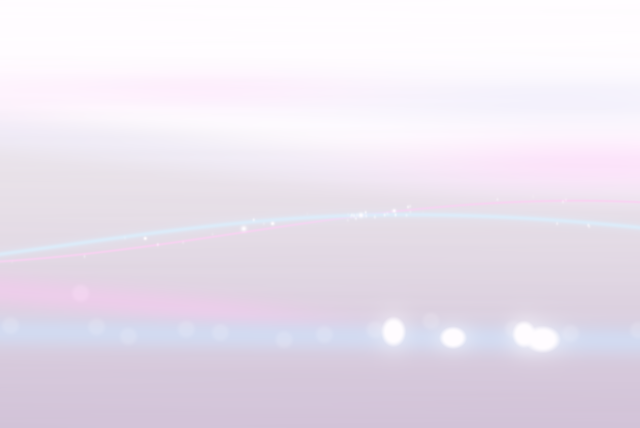
Reproduce this background procedurally as a Shadertoy shader.

```glsl
// A pale lavender backdrop: white mist above, two fine crossing ribbons,
// and soft bands with glowing lights below. Built from gradients, Gaussian
// glows, cosine curves and horizontally stretched gradient noise.

const vec3 WHITE       = vec3(1.0, 0.99, 1.0);
const vec3 GROUND_LOW  = vec3(0.82, 0.76, 0.845);
const vec3 GROUND_HIGH = vec3(0.915, 0.89, 0.915);
const vec3 LAVENDER    = vec3(0.93, 0.92, 0.98);
const vec3 BLUSH       = vec3(0.99, 0.88, 0.98);
const vec3 BAND_PINK   = vec3(0.94, 0.80, 0.925);
const vec3 BAND_BLUE   = vec3(0.82, 0.86, 0.95);
const vec3 LINE_BLUE   = vec3(0.86, 0.93, 0.985);
const vec3 LINE_PINK   = vec3(0.98, 0.82, 0.95);

const float BLUE_WIDTH = 0.0055;
const float PINK_WIDTH = 0.0032;
const int   SPARKS     = 40;
const int   FAINT_DISCS = 12;

// Lights: centre and radii in canvas fractions
const vec4 LIGHTS[4] = vec4[4](
    vec4(0.615, 0.225, 0.021, 0.038), vec4(0.708, 0.211, 0.023, 0.028),
    vec4(0.819, 0.219, 0.020, 0.034), vec4(0.848, 0.207, 0.030, 0.034));

// Bright sparks: x, height above the blue ribbon, radius
const vec3 GLINTS[5] = vec3[5](
    vec3(0.381, -0.014, 0.0065), vec3(0.426, -0.008, 0.0045),
    vec3(0.564, 0.0, 0.0060), vec3(0.616, 0.009, 0.0045),
    vec3(0.227, -0.010, 0.0040));

float hash(float n) { return fract(sin(n * 91.345) * 4375.85); }

vec2 gradient(vec2 cell) {
    float a = 6.2832 * hash(dot(cell, vec2(1.37, 7.91)));
    return vec2(cos(a), sin(a));
}

float gradientNoise(vec2 p) {
    vec2 i = floor(p), f = fract(p);
    vec2 u = f * f * f * (f * (f * 6.0 - 15.0) + 10.0);
    vec2 e = vec2(1.0, 0.0);
    float low  = mix(dot(gradient(i), f), dot(gradient(i + e.xy), f - e.xy), u.x);
    float high = mix(dot(gradient(i + e.yx), f - e.yx),
                     dot(gradient(i + e.xx), f - e.xx), u.x);
    return mix(low, high, u.y);
}

float bell(float d, float width) { return exp(-d * d / (width * width)); }

float glow(vec2 d, vec2 radius) { d /= radius; return exp(-dot(d, d)); }

float blueCurve(float x) {
    float d = x - 0.63;
    return 0.4985 - 0.0704 * (1.0 - cos(d * (d < 0.0 ? 3.0 : 2.6)));
}

float pinkCurve(float x) {
    return 0.531 - 0.0746 * (1.0 - cos(3.0 * (x - 0.9)));
}

// Ground gradient, sloping mist and its tinted patches
vec3 backdrop(vec2 uv) {
    float drift = gradientNoise(uv * vec2(2.0, 9.0));
    float edge = 0.69 - 0.18 * uv.x + 0.05 * uv.x * uv.x + 0.012 * drift;
    vec3 col = mix(GROUND_LOW, GROUND_HIGH, smoothstep(-0.1, 0.7, uv.y));
    col = mix(col, WHITE, smoothstep(edge - 0.07, edge + 0.10, uv.y));
    col = mix(col, LAVENDER, 0.55 * bell(uv.y - edge, 0.045) * (1.0 - 0.6 * uv.x));
    col = mix(col, LAVENDER, 0.65 * glow(uv - vec2(0.88, 0.765), vec2(0.42, 0.06)));
    col = mix(col, BLUSH, 0.48 * glow(uv - vec2(0.31, 0.79), vec2(0.27, 0.045)));
    col = mix(col, BLUSH, 0.25 * glow(uv - vec2(0.0, 0.77), vec2(0.15, 0.07)));
    col = mix(col, BLUSH, 0.85 * glow(uv - vec2(0.93, 0.615), vec2(0.32, 0.065)));
    return col + 0.006 * gradientNoise(uv * vec2(1.5, 70.0));
}

void mainImage(out vec4 fragColor, in vec2 fragCoord) {
    vec2 uv = fragCoord / iResolution.xy;
    float aspect = iResolution.x / iResolution.y;
    vec3 col = backdrop(uv);

    // Broad lower bands
    float pinkBand = bell(uv.y - 0.322 + 0.145 * uv.x, 0.038);
    col = mix(col, BAND_PINK, 0.8 * pinkBand * (1.0 - smoothstep(0.3, 0.7, uv.x)));
    col = mix(col, BAND_BLUE, 0.9 * bell(uv.y - 0.225 + 0.021 * uv.x, 0.035));

    // Faint discs scattered along the bands
    for (int i = 0; i < FAINT_DISCS; i++) {
        float n = float(i);
        float x = (n + hash(n + 3.0)) / float(FAINT_DISCS);
        float y = mix(0.20, 0.25, hash(n + 17.0));
        float r = length((uv - vec2(x, y)) * vec2(aspect, 1.0));
        col = mix(col, WHITE, 0.16 * (1.0 - smoothstep(0.012, 0.026, r)));
    }
    float rosyDisc = length((uv - vec2(0.126, 0.315)) * vec2(aspect, 1.0));
    col = mix(col, BLUSH, 0.35 * (1.0 - smoothstep(0.012, 0.026, rosyDisc)));

    // Large white lights with a soft halo
    for (int i = 0; i < 4; i++) {
        vec2 d = uv - LIGHTS[i].xy;
        float core = 1.0 - smoothstep(0.55, 1.15, length(d / LIGHTS[i].zw));
        col = mix(col, WHITE, max(core, 0.4 * glow(d, LIGHTS[i].zw * 1.3)));
    }

    // Crossing ribbons
    float pinkLine = bell(uv.y - pinkCurve(uv.x), PINK_WIDTH);
    float blueDist = uv.y - blueCurve(uv.x);
    col = mix(col, LINE_PINK, 0.8 * pinkLine);
    col = mix(col, LINE_BLUE, 0.85 * bell(blueDist, BLUE_WIDTH));
    col = mix(col, LINE_BLUE, 0.2 * bell(blueDist, 3.0 * BLUE_WIDTH));

    // Sparks, a third of them gathered near the crossing
    for (int i = 0; i < SPARKS; i++) {
        float n = float(i), x = hash(n + 31.0);
        if (i % 3 == 0) x = mix(0.54, 0.67, x);
        float y = (i % 2 == 0 ? blueCurve(x) : pinkCurve(x))
                + 0.022 * (hash(n + 57.0) - 0.5);
        vec2 d = (uv - vec2(x, y)) * vec2(aspect, 1.0);
        col = mix(col, WHITE, 0.6 * hash(n + 83.0) * glow(d, vec2(0.003, 0.004)));
    }
    for (int i = 0; i < 5; i++) {
        vec3 g = GLINTS[i];
        vec2 d = (uv - vec2(g.x, blueCurve(g.x) + g.y)) * vec2(aspect, 1.0);
        col = mix(col, WHITE, 0.95 * glow(d, vec2(g.z)));
    }

    fragColor = vec4(clamp(col, 0.0, 1.0), 1.0);
}
```
